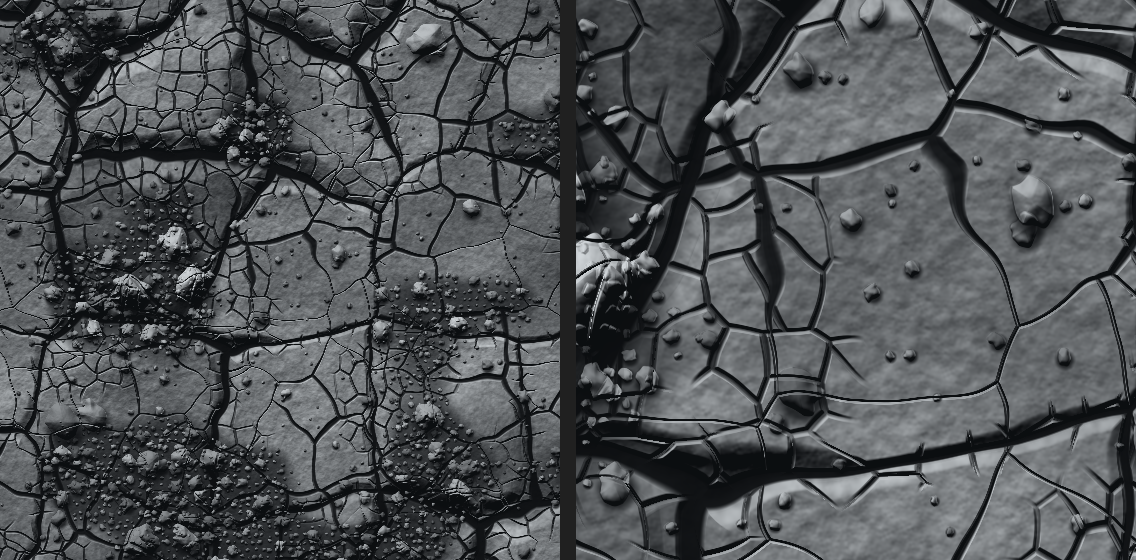
Left, the full canvas; right, a detail of the centre.
Give the GLSL for this texture, as a three.js fragment shader.

```glsl
// Cracked dark rock seen from above: warped Voronoi plates with chipped bevels,
// thinner cracks inside them, and patches of gravel and loose stones.
// One height field is sampled three times and lit from the top of the canvas.
#define PLATES 3.7
#define SLABS 9.0
#define CHIPS 27.0
#define ROCK_TONE 0.61
#define GRAIN 0.0032
#define BEVEL_STEEPNESS 0.55
#define SAMPLE_STEP 0.0014
#define LIGHT vec3(-0.25, 0.70, 0.65)
#define SHADOW_TINT vec3(0.045, 0.053, 0.062)
#define ROCK_TINT vec3(0.985, 1.0, 1.005)

varying vec2 vUv;

vec2 hash2(vec2 p) {
  vec3 q = fract(p.xyx * vec3(0.1031, 0.1030, 0.0973));
  q += dot(q, q.yzx + 33.33);
  return fract((q.xx + q.yz) * q.zy);
}

float noise(vec2 p) {
  vec2 i = floor(p), f = fract(p);
  f = f * f * (3.0 - 2.0 * f);
  float low = mix(hash2(i).x, hash2(i + vec2(1, 0)).x, f.x);
  float high = mix(hash2(i + vec2(0, 1)).x, hash2(i + vec2(1, 1)).x, f.x);
  return mix(low, high, f.y);
}

float fbm(vec2 p) {
  float sum = 0.0, amp = 0.53;
  for (int i = 0; i < 4; i++) {
    sum += amp * noise(p);
    p = mat2(1.6, 1.2, -1.2, 1.6) * p + 7.3;
    amp *= 0.5;
  }
  return sum;
}

// Distance to the nearest cell border (x, canvas units) and cell value (y)
vec2 voronoi(vec2 p, float scale) {
  p *= scale;
  vec2 cell = floor(p), nearest = vec2(0.0), toNearest = vec2(0.0);
  float best = 9.0, edge = 9.0;
  for (int j = -1; j <= 1; j++) for (int i = -1; i <= 1; i++) {
    vec2 c = cell + vec2(i, j);
    vec2 r = c + 0.1 + 0.8 * hash2(c) - p;
    if (dot(r, r) < best) { best = dot(r, r); nearest = c; toNearest = r; }
  }
  for (int j = -2; j <= 2; j++) for (int i = -2; i <= 2; i++) {
    vec2 c = nearest + vec2(i, j);
    vec2 r = c + 0.1 + 0.8 * hash2(c) - p;
    vec2 gap = r - toNearest;
    if (dot(gap, gap) > 0.0001) edge = min(edge, dot(0.5 * (r + toNearest), normalize(gap)));
  }
  return vec2(edge / scale, hash2(nearest + 51.0).x);
}

float gravel(vec2 p) {
  return smoothstep(0.56, 0.74, noise(p * 6.5 + 41.0));
}

// Scattered stones: height (x), value (y), contact shadow (z)
vec3 stones(vec2 p, float scale, float strewn, float heaped) {
  vec3 result = vec3(0.0);
  vec2 cell = floor(p * scale);
  for (int j = -1; j <= 1; j++) for (int i = -1; i <= 1; i++) {
    vec2 c = cell + vec2(i, j);
    vec2 place = hash2(c + scale), kind = hash2(c + scale + 17.0);
    vec2 center = c + 0.2 + 0.6 * place;
    float radius = mix(0.2, 0.48, kind.x * kind.x);
    vec2 v = (p * scale - center) / radius;
    if (dot(v, v) > 4.0) continue;
    if (kind.y > strewn + heaped * gravel(center / scale)) continue;
    float shade = 1.0 - smoothstep(0.65, 1.35, length(v + vec2(-0.12, 0.38)));
    float turn = 6.28 * place.x;
    v = mat2(cos(turn), sin(turn), -sin(turn), cos(turn)) * v * vec2(1.0, 1.25);
    float d = mix(length(v), max(abs(v.x), abs(v.y)), 0.45);
    d += 0.4 * (noise(v * 1.7 + 60.0 * place) - 0.5);
    float dome = 0.65 * radius / scale * max(0.0, 1.0 - d * d);
    if (dome > result.x) result.xy = vec2(dome, place.y);
    result.z = max(result.z, shade);
  }
  return result;
}

// Height (x) and surface tone (y) of rock and stones together
vec2 scene(vec2 p) {
  vec2 q = p + 0.09 * (vec2(fbm(p * 4.0), fbm(p * 4.0 + 19.0)) - 0.5);
  q += 0.012 * (vec2(noise(p * 28.0), noise(p * 28.0 + 9.0)) - 0.5);
  vec2 plate = voronoi(q + 2.3, PLATES);
  vec2 slab = voronoi(q + 5.1, SLABS);
  vec2 chip = voronoi(q + 1.7, CHIPS);

  // Plate rims: chipped bevels around open gaps
  float wide = smoothstep(0.25, 0.75, noise(p * 5.0 + 3.0));
  float bevel = mix(0.010, 0.045, wide), gap = mix(0.003, 0.011, wide);
  float d = plate.x + min(plate.x, 0.016) * 1.3 * (chip.y - 0.5);
  float height = BEVEL_STEEPNESS * bevel * smoothstep(0.0, bevel, d);

  // Cracks, from open gaps to hairlines
  float cut = 1.0 - smoothstep(gap * 0.55, gap, plate.x);
  float slabWidth = 0.0042 * smoothstep(0.25, 0.75, noise(p * 7.0 + 20.0)) + 0.0004;
  cut = max(cut, 0.95 * (1.0 - smoothstep(slabWidth * 0.3, slabWidth + 0.0006, slab.x)));
  float rim = 1.0 - smoothstep(bevel * 0.5, bevel * 1.5, d);
  rim = max(rim, smoothstep(0.62, 0.78, noise(p * 9.0 + 70.0)));
  cut = max(cut, 0.75 * rim * (1.0 - smoothstep(0.0005, 0.0023, chip.x)));
  height += GRAIN * fbm(p * 62.0) - 0.006 * cut;

  float tone = ROCK_TONE + 0.42 * (fbm(p * 6.0 + 5.0) - 0.5) + 0.14 * (slab.y - 0.5);
  tone += 0.12 * (plate.y - 0.5) + 0.12 * (noise(p * 210.0) - 0.5);
  tone *= mix(0.72, 1.0, smoothstep(0.0, bevel * 0.5, d));
  tone *= (1.0 - 0.65 * gravel(p)) * (1.0 - 0.93 * cut);

  // Loose stones, from grit to rocks
  for (int k = 0; k < 3; k++) {
    float size = float(k);
    vec3 s = stones(p, 78.0 * pow(0.42, size), 0.045 + 0.02 * size, 0.9 - 0.22 * size);
    float cover = smoothstep(0.0, 0.0012, s.x);
    tone = mix(tone * (1.0 - 0.75 * s.z), mix(0.34, 0.66, s.y) + 0.05 * size, cover);
    height = mix(height, max(height, 0.004) + s.x, cover);
  }
  return vec2(height, tone);
}

void main() {
  vec2 here = scene(vUv);
  float right = scene(vUv + vec2(SAMPLE_STEP, 0.0)).x;
  float above = scene(vUv + vec2(0.0, SAMPLE_STEP)).x;
  vec2 slope = clamp((vec2(right, above) - here.x) / SAMPLE_STEP, -1.6, 1.6);
  float light = max(0.0, dot(normalize(vec3(-slope, 1.0)), normalize(LIGHT)));
  vec2 fromCenter = vUv - 0.5;
  float vignette = 1.06 - 0.5 * dot(fromCenter, fromCenter);
  gl_FragColor = vec4(SHADOW_TINT + ROCK_TINT * here.y * light * vignette, 1.0);
}
```
